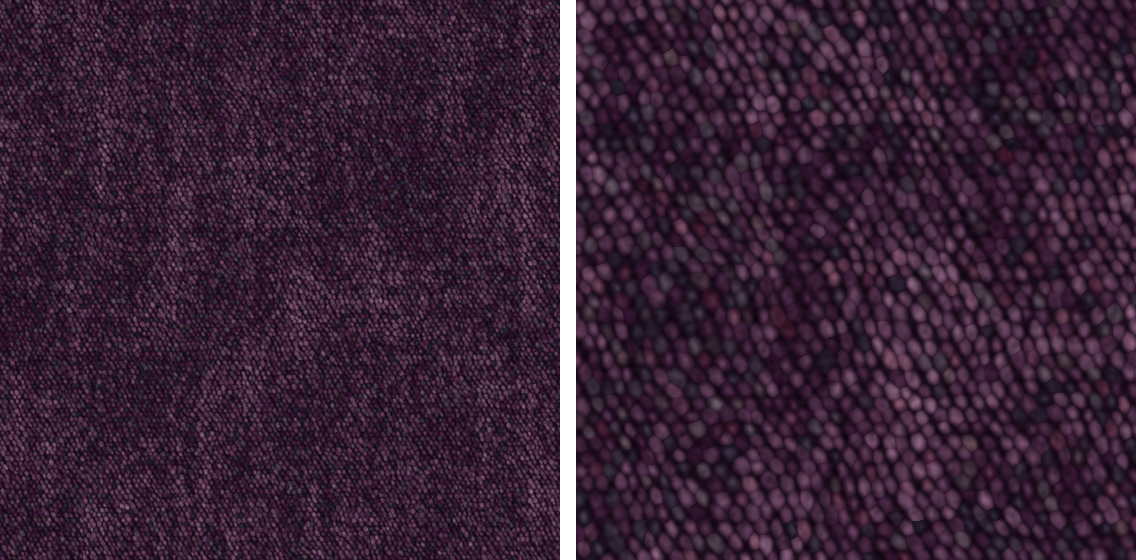
Left, the full canvas; right, a detail of the centre.
A WebGL 2 fragment shader for this texture:

```glsl
#version 300 es
precision highp float;

uniform vec2 u_resolution;
out vec4 fragColor;

vec2 hash2(vec2 p) {
    vec3 q = fract(p.xyx * vec3(0.1031, 0.1030, 0.0973));
    q += dot(q, q.yzx + 33.33);
    return fract((q.xx + q.yz) * q.zy);
}

float cornerSlope(vec2 corner, vec2 offset) {
    return dot(hash2(corner) * 2.0 - 1.0, offset);
}

float gradientNoise(vec2 p) {
    vec2 i = floor(p), f = p - i;
    vec2 w = f * f * f * (f * (f * 6.0 - 15.0) + 10.0);
    vec2 e = vec2(1.0, 0.0);
    float low = mix(cornerSlope(i, f), cornerSlope(i + e, f - e), w.x);
    float high = mix(cornerSlope(i + e.yx, f - e.yx), cornerSlope(i + 1.0, f - 1.0), w.x);
    return mix(low, high, w.y);
}

// Dyed colour of one stitch, streaked along both thread directions
vec3 yarnColor(vec2 cell, vec2 centre) {
    vec2 grain = hash2(cell + 17.0);
    vec2 dye = hash2(cell + 71.0);
    float warp = gradientNoise(vec2(centre.x * 0.39, centre.y * 0.045));
    float slub = gradientNoise(vec2(centre.x * 0.14, centre.y * 0.03) + 20.0);
    float weft = gradientNoise(vec2(centre.x * 0.05, centre.y * 0.41) + 40.0);
    float blotch = gradientNoise(centre * 0.06 + 90.0);
    float streak = 0.55 * warp + 0.45 * slub + 0.35 * weft + 0.25 * blotch;
    float tone = clamp(0.34 + streak + 0.7 * (grain.x - 0.5), 0.0, 1.0);
    vec3 color = mix(vec3(0.18, 0.07, 0.17), vec3(0.41, 0.275, 0.38), tone);

    // Navy to grey-violet stitches, and a few warm ones
    float navy = step(dye.x, 0.24 - 0.5 * streak);
    vec3 greyed = mix(vec3(0.11, 0.085, 0.15), vec3(0.30, 0.24, 0.29), grain.y * grain.y);
    color = mix(color, greyed, navy * 0.9);
    return color + vec3(0.04, 0.01, -0.01) * smoothstep(0.8, 1.0, dye.y);
}

void main() {
    vec2 uv = gl_FragCoord.xy / u_resolution.y;
    vec2 grid = uv * vec2(102.0, 118.0);
    grid += 0.8 * vec2(gradientNoise(uv * 17.0), gradientNoise(uv * 17.0 + 50.0));

    // Topmost of the staggered, slightly slanted oval stitches
    float height = -1.0;
    vec2 topCell = vec2(0.0), topCentre = vec2(0.0);
    for (int j = -1; j <= 1; j++) {
        float row = floor(grid.y) + float(j);
        float shift = 0.5 * mod(row, 2.0);
        for (int i = -1; i <= 1; i++) {
            vec2 cell = vec2(floor(grid.x - shift) + float(i), row);
            vec2 jitter = hash2(cell) - 0.5;
            vec2 centre = cell + 0.5 + vec2(shift, 0.0) + 0.36 * jitter;
            vec2 d = grid - centre;
            d.x += 0.2 * d.y;
            float size = hash2(cell + 211.0).x - 0.5;
            float h = 1.0 - length(d / vec2(0.52, 0.8)) + 0.3 * size;
            if (h > height) {
                height = h;
                topCell = cell;
                topCentre = centre;
            }
        }
    }

    // Rounded shading, dark gaps and a pale sheen on the crowns
    vec3 yarn = yarnColor(topCell, topCentre);
    float shade = smoothstep(-0.1, 0.62, height);
    vec3 color = mix(vec3(0.095, 0.038, 0.095), yarn, shade);
    float sheen = smoothstep(0.4, 0.95, height) * hash2(topCell + 133.0).x;
    color += vec3(0.11, 0.11, 0.105) * sheen;

    // Fine fibre fuzz
    color *= 1.0 + 0.45 * gradientNoise(uv * vec2(230.0, 170.0));
    color += 0.05 * gradientNoise(uv * vec2(190.0, 240.0) + 300.0);
    fragColor = vec4(clamp(color, 0.0, 1.0), 1.0);
}
```
